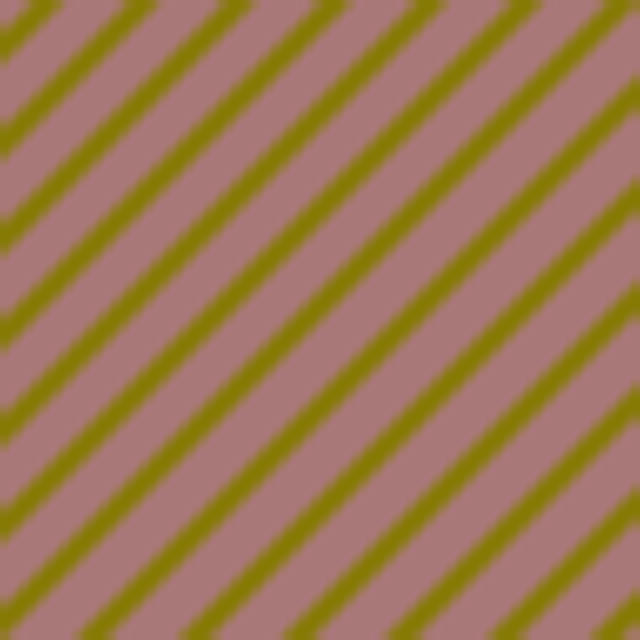
Reproduce this pattern procedurally as a WebGL 2 fragment shader.

```glsl
#version 300 es
precision highp float;
// Soft olive diagonal stripes on dusty rose, rising from left to right.

uniform vec2 u_resolution;
out vec4 fragColor;

// Distance to the nearest stripe centre, measured along a canvas side.
float stripeDistance(vec2 p) {
    float across = p.x + 1.0 - p.y - 0.978;
    // Stripes sit slightly closer together above the main diagonal.
    float spacing = across < 0.0 ? 0.1497 : 0.1608;
    return abs(across - spacing * round(across / spacing));
}

void main() {
    vec2 uv = gl_FragCoord.xy / u_resolution;
    // Holding the outermost band constant bends the stripe ends at the borders.
    vec2 p = clamp(uv, 1.0 / 96.0, 95.0 / 96.0);

    // Faint beading along each stripe.
    float bead = -cos(6.28318 * 48.0 * p.x);
    float d = stripeDistance(p) - 0.0015 * bead;

    vec3 rose = vec3(0.660, 0.470, 0.470);
    vec3 olive = vec3(0.525, 0.480, 0.020);
    vec3 color = mix(olive, rose, smoothstep(0.004, 0.045, d));

    // Slightly pinker rim just outside each stripe.
    float rim = smoothstep(0.036, 0.046, d) * (1.0 - smoothstep(0.046, 0.060, d));
    color += rim * vec3(0.006, -0.002, 0.015) * (0.5 - 0.5 * bead);

    fragColor = vec4(color, 1.0);
}
```
